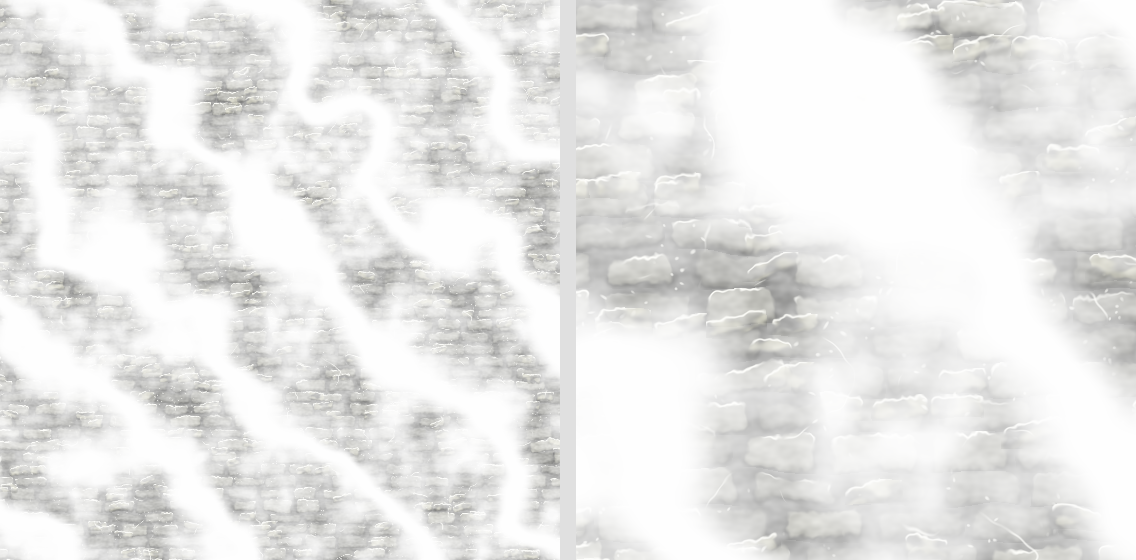
Left: the whole. Right: its middle third, enlarged.
A WebGL 1 fragment shader for this texture:

```glsl
precision highp float;
// A pale coursed stone wall veiled by soft white marble bands running down to the right.
uniform vec2 u_resolution;

const vec3 WHITE = vec3(0.995);
const vec3 MORTAR = vec3(0.635, 0.635, 0.63);
const vec3 STONE = vec3(0.725, 0.725, 0.71);
const vec3 CREAM = vec3(0.89, 0.885, 0.815);
const vec3 LIP = vec3(1.0, 1.0, 0.98);
const vec2 BAND_FREQUENCY = vec2(3.2, 3.0);
const float BAND_CORE = 0.065;     // half width of pure white, in band periods
const float BAND_FADE = 0.33;      // distance at which the veil has gone
const float VEIL_DENSITY = 0.48;   // mean visibility of the wall between bands
const vec2 STONE_CELL = vec2(0.056, 0.0215);
const vec2 FLAKE_CELL = vec2(0.034, 0.0165);
const float SPECK_GRID = 230.0;
const float TAU = 6.2831853;

float hash(vec2 p) {
  vec3 q = fract(p.xyx * 0.1031);
  q += dot(q, q.yzx + 33.33);
  return fract((q.x + q.y) * q.z);
}

float cornerSlope(vec2 cell, vec2 offset) {
  float angle = TAU * hash(cell);
  return dot(vec2(cos(angle), sin(angle)), offset);
}

// Gradient noise, about -0.7 to 0.7
float noise(vec2 p) {
  vec2 i = floor(p), f = p - i;
  vec2 w = f * f * f * (f * (f * 6.0 - 15.0) + 10.0);
  vec2 e = vec2(1.0, 0.0);
  float low = mix(cornerSlope(i, f), cornerSlope(i + e, f - e), w.x);
  float high = mix(cornerSlope(i + e.yx, f - e.yx), cornerSlope(i + 1.0, f - 1.0), w.x);
  return mix(low, high, w.y);
}

float roundedBox(vec2 p, vec2 halfSize, float radius) {
  vec2 d = abs(p) - halfSize + radius;
  return length(max(d, 0.0)) + min(max(d.x, d.y), 0.0) - radius;
}

// Staggered stones: x = body, y = lit upper lip, z = lower shadow, w = random tone
vec4 stoneLayer(vec2 p, vec2 cell, float maxTilt, float seed, float soft) {
  float row = floor(p.y / cell.y);
  p.x += cell.x * hash(vec2(row, seed));
  vec2 id = vec2(floor(p.x / cell.x), row) + seed;
  vec2 local = p - (id - seed + 0.5) * cell;
  float tone = hash(id + 7.0);
  vec2 halfSize = cell * vec2(mix(0.32, 0.49, hash(id + 13.0)), mix(0.26, 0.47, hash(id + 29.0)));
  local.y -= local.x * maxTilt * (hash(id + 41.0) - 0.35);
  float d = roundedBox(local, halfSize, halfSize.y * 0.45);
  d += 0.0025 * noise(p * 110.0) + 0.0015 * noise(p * 260.0);
  float side = local.y / halfSize.y;
  float body = smoothstep(2.0 * soft, -2.0 * soft, d);
  float lip = smoothstep(0.0008 + soft, 0.0, abs(d)) * smoothstep(0.2, 0.9, side);
  float shade = smoothstep(0.005, 0.0, abs(d)) * smoothstep(0.0, -0.8, side);
  return vec4(body, lip, shade, tone);
}

vec3 wallColour(vec2 p, float soft) {
  vec2 q = p + 0.005 * vec2(noise(p * 30.0), noise(p * 30.0 + 50.0));
  float grain = noise(p * vec2(60.0, 140.0)) + 0.7 * noise(p * vec2(170.0, 260.0));

  // Large coursed blocks, barely lighter than their joints
  vec4 block = stoneLayer(q, STONE_CELL, 0.10, 3.0, soft);
  vec3 blockColour = mix(STONE, CREAM, 0.25 * block.w * block.w) + 0.07 * (block.w - 0.5);
  vec3 colour = mix(MORTAR, blockColour, block.x);
  colour -= 0.09 * block.z;
  colour += 0.10 * grain;
  float wear = smoothstep(-0.12, 0.18, noise(p * vec2(45.0, 20.0) + 9.0));
  colour = mix(colour, LIP, block.y * wear * smoothstep(0.25, 0.6, block.w));

  // Small, broken cream flakes, tilted upward
  vec4 flake = stoneLayer(q + 0.31, FLAKE_CELL, 0.6, 17.0, soft);
  float present = smoothstep(0.78, 0.82, flake.w);
  float chipped = smoothstep(-0.2, 0.2, noise(p * vec2(75.0, 120.0) + 33.0));
  colour = mix(colour, CREAM + 0.10 * grain, 0.65 * flake.x * present * chipped);
  colour -= 0.10 * flake.z * present;
  colour = mix(colour, LIP, 0.9 * flake.y * present);

  // Broken hairline cracks and dusty specks
  vec2 rough = p + 0.005 * vec2(noise(p * 85.0), noise(p * 85.0 + 40.0));
  float crack = smoothstep(0.012 + 12.0 * soft, 0.0, abs(noise(rough * 17.0 + 70.0)));
  crack *= smoothstep(0.10, 0.35, noise(p * 42.0 + 20.0));
  vec2 speckCell = floor(rough * SPECK_GRID);
  vec2 jitter = 0.3 + 0.4 * vec2(hash(speckCell + 5.0), hash(speckCell + 11.0));
  float speck = smoothstep(0.38, 0.08, length(fract(rough * SPECK_GRID) - jitter));
  speck *= step(0.90, hash(speckCell)) * smoothstep(-0.05, 0.25, noise(p * 22.0 + 60.0));
  return mix(colour, LIP, clamp(0.75 * crack + 0.7 * speck, 0.0, 1.0));
}

// How much of the wall shows through the white bands and haze
float wallVisibility(vec2 p) {
  float phase = dot(p, BAND_FREQUENCY) + 0.15;
  phase += 0.62 * noise(p * 5.0 + 3.0) + 0.30 * noise(p * 10.0 + 8.0) + 0.10 * noise(p * 22.0);
  float distanceToBand = abs(fract(phase) - 0.5);
  float opening = smoothstep(BAND_CORE, BAND_FADE, distanceToBand);
  float haze = 0.70 * noise(p * 9.0 + 31.0) + 0.55 * noise(p * 19.0 + 12.0);
  haze += 0.32 * noise(p * 38.0 + 4.0);
  return opening * clamp(VEIL_DENSITY + haze, 0.05, 1.0);
}

void main() {
  float shortSide = min(u_resolution.x, u_resolution.y);
  vec2 p = gl_FragCoord.xy / shortSide;
  float soft = max(0.0007, 0.6 / shortSide);
  vec3 colour = mix(WHITE, wallColour(p, soft), wallVisibility(p));
  gl_FragColor = vec4(clamp(colour, 0.0, 1.0), 1.0);
}
```
